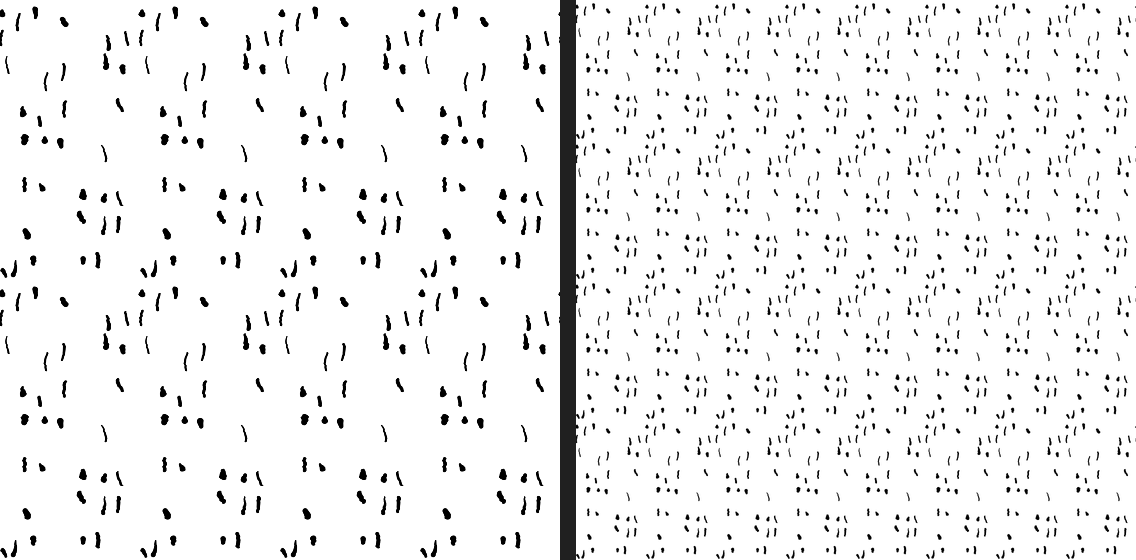
Left: one tile. Right: repeated 2 by 2.
Give the GLSL for this pattern, as a WebGL 1 fragment shader.

```glsl
precision highp float;
// Sparse black brush flecks in loose clusters on white, tiled 4 across and 2 down.

uniform vec2 u_resolution;

vec3 hash3(vec2 p) {
  vec3 h = fract(p.xyx * vec3(0.1031, 0.1030, 0.0973));
  h += dot(h, h.yxz + 33.33);
  return fract((h.xxy + h.yzz) * h.zyx);
}

// Smooth one-dimensional noise from -1 to 1
float wobble(float x, float seed) {
  float cell = floor(x);
  float f = x - cell;
  float a = hash3(vec2(cell + 40.0, seed)).x;
  float b = hash3(vec2(cell + 41.0, seed)).x;
  return 2.0 * mix(a, b, f * f * (3.0 - 2.0 * f)) - 1.0;
}

// Signed distance to a tapered, ragged stroke; long ones are thin, short ones round
float fleck(vec2 p, float seed) {
  vec3 size = hash3(vec2(seed, 7.0));
  vec3 pose = hash3(vec2(seed, 19.0));
  float angle = mix(-0.15, 0.55, pose.x * pose.x);
  float c = cos(angle), s = sin(angle);
  p = vec2(c * p.x - s * p.y, s * p.x + c * p.y);
  p.x += 0.004 * wobble(p.y * 70.0, seed) + (pose.y - 0.5) * 5.0 * p.y * p.y;

  float halfLength = mix(0.008, 0.062, size.x);
  float radius = mix(0.025, 0.008, size.x) * mix(0.65, 1.15, size.y);
  float t = clamp(p.y / halfLength, -1.0, 1.0);
  radius *= 1.0 + (size.z - 0.35) * 0.8 * t;
  return length(p - vec2(0.0, t * halfLength)) - radius;
}

void main() {
  // One tile is 1 wide and 2 high, with y running down
  vec2 tile = vec2(1.0, 2.0);
  vec2 uv = gl_FragCoord.xy / u_resolution;
  vec2 p = vec2(uv.x, 1.0 - uv.y) * 4.0;
  float dist = 1.0;

  // Clusters descend the tile, swinging from side to side; every third is large
  for (int i = 0; i < 11; i++) {
    float k = float(i);
    vec2 centre = vec2(fract(0.43 + 0.47 * k), 0.19 + k * 2.0 / 11.0);
    vec2 local = mod(p - centre + 0.5 * tile, tile) - 0.5 * tile;
    bool large = abs(mod(k, 3.0) - 1.0) < 0.5;
    float count = large ? 6.0 : 1.0 + step(0.35, hash3(vec2(k, 3.0)).x);
    vec2 middle = large ? vec2(1.0, 0.5) : vec2(0.5 * (count - 1.0), 0.0);

    // Flecks on a jittered grid of three columns
    for (int j = 0; j < 6; j++) {
      float m = float(j);
      if (m > count - 0.5) break;
      float row = floor((m + 0.5) / 3.0);
      float seed = k * 6.0 + m + 1.0;
      vec2 jitter = hash3(vec2(seed, 31.0)).xy - 0.5;
      vec2 offset = (vec2(m - 3.0 * row, row) - middle) * vec2(0.12, 0.19);
      dist = min(dist, fleck(local - offset - jitter * vec2(0.06, 0.11), seed));
    }
  }

  // Ink edge about one pixel soft
  float soft = 2.0 / u_resolution.y;
  gl_FragColor = vec4(vec3(smoothstep(-soft, soft, dist)), 1.0);
}
```
